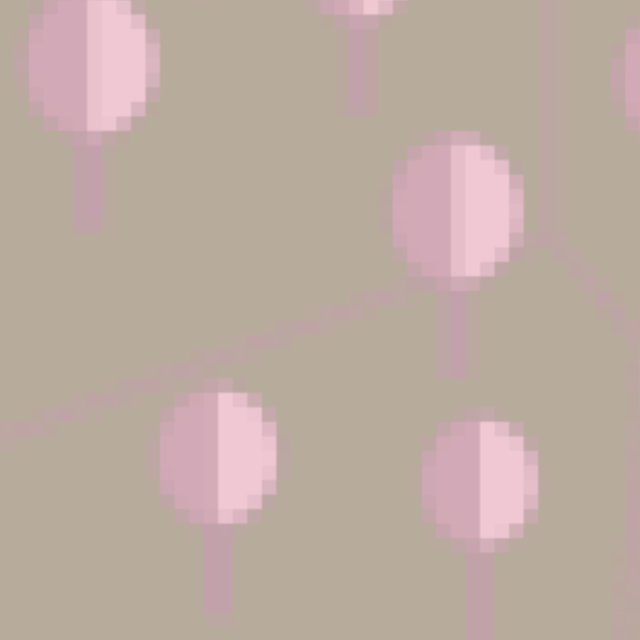
Write a Shadertoy shader that draws this pattern.

```glsl
const float GRID = 44.0;          // coarse cells across the canvas
const float CELL = 1.0 / GRID;

const vec3 SAND  = vec3(0.718, 0.670, 0.608);
const vec3 MAUVE = vec3(0.765, 0.630, 0.675);
const vec3 ROSE  = vec3(0.825, 0.668, 0.716);
const vec3 BLUSH = vec3(0.938, 0.785, 0.826);

// Coverage of a shape, softened over one coarse cell
float cover(float d) {
    return clamp(0.5 - d / CELL, 0.0, 1.0);
}

float segmentDist(vec2 p, vec2 a, vec2 b) {
    vec2 ab = b - a;
    float t = clamp(dot(p - a, ab) / dot(ab, ab), 0.0, 1.0);
    return length(p - a - ab * t);
}

float boxDist(vec2 p, vec2 halfSize) {
    vec2 q = abs(p) - halfSize;
    return length(max(q, 0.0)) + min(max(q.x, q.y), 0.0);
}

float ellipseDist(vec2 p, vec2 radii) {
    return (length(p / radii) - 1.0) * radii.x;
}

// Three branches leaving one junction, plus a side strand
float webDist(vec2 p, vec2 junction) {
    float d = segmentDist(p, vec2(1.01, 0.44), vec2(0.965, -0.1));
    for (int k = 0; k < 3; k++) {
        float angle = 1.571 + 1.92 * float(k);
        float reach = k == 2 ? 0.23 : 1.2;
        vec2 tip = junction + reach * vec2(cos(angle), sin(angle));
        d = min(d, segmentDist(p, junction, tip));
    }
    return d;
}

// Irregular offset of a bulb from its lattice point
vec2 scatter(vec2 id) {
    float dx = 0.1 * cos(id.y * id.y * (3.0 - 2.1 * id.x));
    float dy = 0.22 * sin(1.2 * id.y) * cos(1.5 * id.x);
    return vec2(dx, dy + 0.037 - 0.04 * id.x);
}

// Two-toned bulb with a thin rim, standing on a stem
vec3 paintBulb(vec3 base, vec2 p, float radius) {
    vec2 radii = radius * vec2(1.0, 1.13);
    float stemWidth = 0.2 * radius;
    float stemEnd = radii.y + 0.137;
    float stem = boxDist(p + vec2(0.0, 0.5 * stemEnd), vec2(stemWidth, 0.5 * stemEnd));
    float body = ellipseDist(p, radii);
    vec3 fill = mix(ROSE, BLUSH, clamp(0.5 + p.x / CELL, 0.0, 1.0));

    base = mix(base, MAUVE, cover(stem));
    base = mix(base, MAUVE, cover(body));
    return mix(base, fill, cover(body + 0.010));
}

vec3 scene(vec2 p) {
    float web = cover(webDist(p, vec2(0.862, 0.63)) - 0.011);
    vec3 color = mix(SAND, MAUVE, 0.7 * web);
    for (int j = 0; j < 3; j++) {
        for (int i = 0; i < 3; i++) {
            vec2 id = vec2(i, j);
            vec2 center = vec2(0.24, 0.25) + 0.41 * id + scatter(id);
            float radius = 0.101 + 0.008 * sin(1.9 * id.y - 0.8 * id.x);
            color = paintBulb(color, p - center, radius);
        }
    }
    return color;
}

void mainImage(out vec4 fragColor, in vec2 fragCoord) {
    // Sample the scene per coarse cell, with narrow blends between cells
    vec2 grid = fragCoord / iResolution.y * GRID - 0.5;
    vec2 corner = (floor(grid) + 0.5) * CELL;
    vec2 blend = smoothstep(0.38, 0.62, fract(grid));
    vec2 stepX = vec2(CELL, 0.0);
    vec2 stepY = vec2(0.0, CELL);

    vec3 lower = mix(scene(corner), scene(corner + stepX), blend.x);
    vec3 upper = mix(scene(corner + stepY), scene(corner + stepX + stepY), blend.x);
    fragColor = vec4(mix(lower, upper, blend.y), 1.0);
}
```
